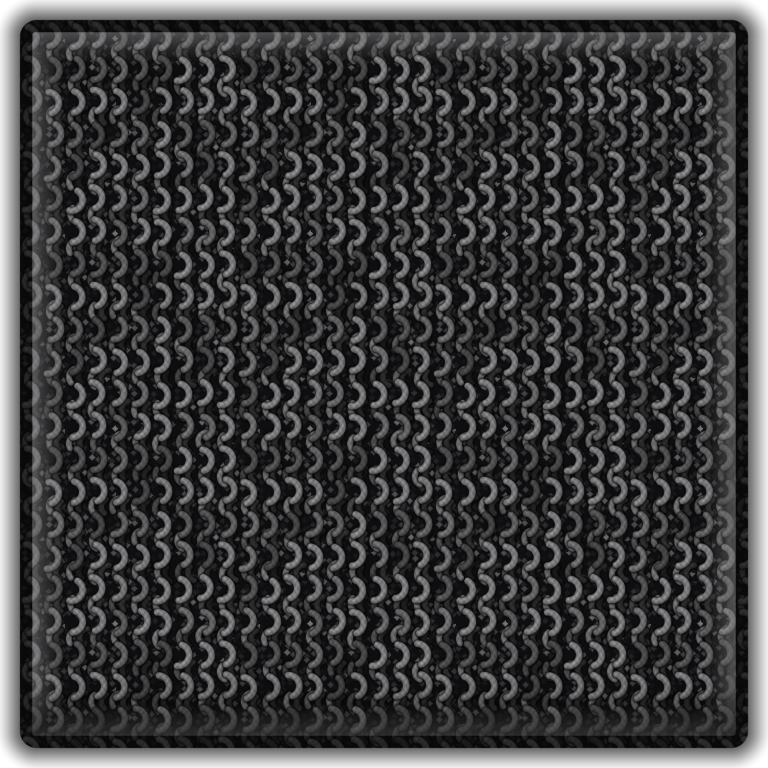
Write a three.js fragment shader that draws this texture.

```glsl
varying vec2 vUv;

const float TILE = 0.254;               // width of one repeating patch of mail
const vec2 LINKS = vec2(9.0, 6.0);      // columns and rows of links per patch
const vec2 CELL = vec2(1.0, 1.5);       // link spacing, in column widths
const float WIRE = 0.165;               // half thickness of the wire
const float JITTER = 0.16;              // displacement of each link
const float SOFT = 0.045;               // edge softness, in column widths
const float PANEL = 0.474;              // half size of the whole panel
const float CORNER = 0.022;
const float INSET = 0.458;              // half size inside the dark rim
const float BEVEL = 0.042;              // width of the pale inner haze
const vec2 LIGHT = vec2(-0.45, 0.89);
const vec3 BLACK = vec3(0.055, 0.05, 0.06);
const vec3 SHADE = vec3(0.15, 0.15, 0.155);
const vec3 STEEL = vec3(0.49, 0.485, 0.49);
const vec3 SHINE = vec3(0.72, 0.72, 0.73);
const vec3 HAZE = vec3(0.46, 0.46, 0.465);

vec2 hash2(vec2 p) {
  return fract(sin(vec2(dot(p, vec2(127.1, 311.7)),
                        dot(p, vec2(269.5, 183.3)))) * 437.585);
}

float roundedBox(vec2 p, float halfSize, float radius) {
  vec2 q = abs(p) - halfSize + radius;
  return length(max(q, 0.0)) + min(max(q.x, q.y), 0.0) - radius;
}

// Nearest point on an arc centred on the direction "facing"
vec2 nearestOnArc(vec2 p, float radius, float facing, float span) {
  float turn = mod(atan(p.y, p.x) - facing + 3.14159, 6.28318) - 3.14159;
  float angle = facing + clamp(turn, -span, span);
  return radius * vec2(cos(angle), sin(angle));
}

// Angular flecks seen in the gaps, repeating with the patch
float flecks(vec2 p, vec2 period) {
  vec2 id = floor(p);
  float nearest = 9.0;
  float tone = 0.0;
  for (int y = -1; y <= 1; y++) {
    for (int x = -1; x <= 1; x++) {
      vec2 cell = id + vec2(x, y);
      vec2 h = hash2(mod(cell, period) + 31.0);
      vec2 d = abs(p - cell - h);
      float dist = d.x + d.y;
      if (dist < nearest) {
        nearest = dist;
        tone = h.x * h.y;
      }
    }
  }
  return tone * smoothstep(0.65, 0.25, nearest);
}

vec3 chainMail(vec2 uv) {
  vec2 p = uv / TILE * LINKS * CELL;
  vec2 id = floor(p / CELL);
  vec3 color = BLACK + 0.42 * flecks(p * 3.0, LINKS * CELL * 3.0);

  // Layers: sunken links, joining hooks, front links
  for (int layer = 0; layer < 3; layer++) {
    float depth = float(layer);
    bool front = layer == 2;
    for (int y = 1; y >= -1; y--) {
      for (int x = -1; x <= 1; x++) {
        vec2 cell = id + vec2(x, y);
        vec2 key = mod(cell, LINKS);
        vec2 h = hash2(key + depth * 17.0);
        vec2 g = hash2(key + depth * 17.0 + 5.3);
        vec2 center = (cell + 0.5) * CELL + (h - 0.5) * JITTER;
        center += front ? vec2(-0.25, 0.0) : vec2(0.12, -0.75);
        if (layer == 0) center.x += 0.4;
        float facing = front ? -0.08 : 3.04;
        facing += (g.x - 0.5) * (front ? 0.65 : 0.9);
        float radius = front ? 0.5 : 0.41;
        float span = front ? 1.2 + 0.25 * g.y : 0.95;

        vec2 local = p - center;
        vec2 across = local - nearestOnArc(local, radius, facing, span);
        float dist = length(across);
        float wire = WIRE * (front ? 1.0 : 0.88);
        float dome = sqrt(max(0.0, 1.0 - dist * dist / (wire * wire)));
        float lit = dot(across / wire, LIGHT);
        float wear = 0.5 + 0.5 * sin(local.x * 23.0 + h.x * 6.3)
                               * sin(local.y * 17.0 + h.y * 6.3);
        float glow = clamp(dome * 0.85 + lit * 0.28, 0.0, 1.0);
        vec3 metal = mix(SHADE, STEEL, glow) * (0.88 + 0.24 * wear);
        metal = mix(metal, SHINE, smoothstep(0.82, 1.0, glow) * wear * 0.6);
        // Some links lie deeper and catch less light
        float bright = mix(0.62, 1.12, smoothstep(0.0, 0.55, g.y));
        bright *= front ? 1.0 : (layer == 1 ? 0.88 : 0.36);

        color *= mix(0.4, 1.0, smoothstep(wire * 0.8, wire + 0.12, dist));
        color = mix(color, metal * bright,
                    smoothstep(wire + SOFT, wire - SOFT, dist));
      }
    }
  }
  return color;
}

void main() {
  vec2 p = vUv - 0.5;
  vec3 color = chainMail(vUv);

  // Pale haze inside the rim, weaker along the bottom
  float inset = roundedBox(p, INSET, 0.004);
  float haze = pow(clamp(1.0 + inset / BEVEL, 0.0, 1.0), 1.3);
  float lower = smoothstep(-0.38, -0.46, p.y);
  color *= 1.0 - 0.35 * smoothstep(-0.37, -0.45, p.y);
  color = mix(color, HAZE * (1.0 - 0.45 * lower), haze * 0.62);

  // Dark rim
  vec3 rim = chainMail(vUv) * 0.3 + 0.02;
  color = mix(color, rim, smoothstep(-0.001, 0.001, inset));

  // Soft shadow on the white surround
  float edge = roundedBox(p, PANEL, CORNER);
  float fade = smoothstep(-0.012, 0.034, edge);
  vec3 surround = vec3(mix(0.3, 1.0, fade));
  color = mix(color, surround, smoothstep(-0.001, 0.001, edge));

  gl_FragColor = vec4(color, 1.0);
}
```
